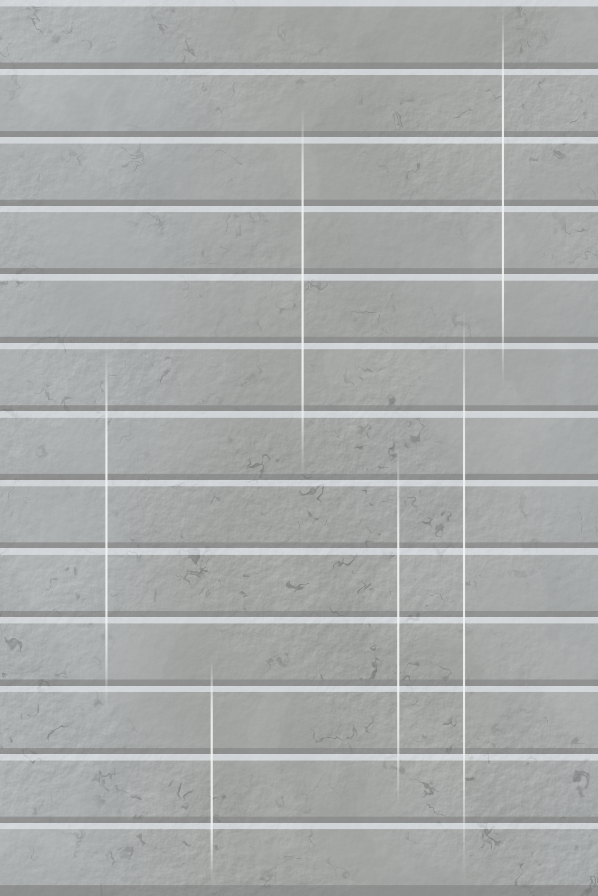
Give the GLSL for this texture, as a Shadertoy shader.

```glsl
// Grey concrete wall cut into thirteen stacked slats, each edged by a dark
// groove and a pale lip, with a few thin vertical glints that fade at the ends.
// Wear comes from gradient noise: embossed grain, trowel blotches and cracks.

const float ROWS = 13.07;            // slat pitches over the canvas height
const float LIP = 0.094;             // lip height, in pitches
const float GROOVE = 0.088;          // groove height, in pitches
const float GLINT_HALF_WIDTH = 0.0012;

const vec3 COOL_GREY = vec3(0.672, 0.688, 0.692);
const vec3 WARM_GREY = vec3(0.632, 0.640, 0.632);
const vec3 GROOVE_GREY = vec3(0.555, 0.560, 0.557);
const vec3 LIP_WHITE = vec3(0.815, 0.832, 0.845);
const vec3 GLINT_WHITE = vec3(0.95, 0.96, 0.95);

// Glints: x as a share of the width, then lower and upper end of the height
const vec3 GLINTS[6] = vec3[6](
    vec3(0.178, 0.20, 0.62), vec3(0.354, 0.01, 0.27),
    vec3(0.506, 0.46, 0.89), vec3(0.666, 0.09, 0.51),
    vec3(0.776, 0.01, 0.67), vec3(0.841, 0.56, 1.00));

vec2 randomGradient(vec2 cell) {
    vec3 q = fract(cell.xyx * vec3(0.1031, 0.1030, 0.0973));
    q += dot(q, q.yzx + 33.33);
    float angle = 6.28318 * fract((q.x + q.y) * q.z);
    return vec2(cos(angle), sin(angle));
}

float gradientNoise(vec2 p) {
    vec2 i = floor(p), f = p - i;
    vec2 u = f * f * f * (f * (f * 6.0 - 15.0) + 10.0);
    vec2 e = vec2(1.0, 0.0);
    float a = dot(randomGradient(i), f);
    float b = dot(randomGradient(i + e.xy), f - e.xy);
    float c = dot(randomGradient(i + e.yx), f - e.yx);
    float d = dot(randomGradient(i + e.xx), f - e.xx);
    return mix(mix(a, b, u.x), mix(c, d, u.x), u.y);
}

float fbm(vec2 p, int octaves) {
    float sum = 0.0, amp = 0.5;
    for (int i = 0; i < octaves; i++) {
        sum += amp * gradientNoise(p);
        p = mat2(1.6, 1.2, -1.2, 1.6) * p + 7.3;
        amp *= 0.55;
    }
    return sum;
}

// Smooth coverage of the interval lo..hi
float band(float x, float lo, float hi, float blur) {
    return smoothstep(lo - blur, lo + blur, x) - smoothstep(hi - blur, hi + blur, x);
}

// Relief lit from the upper left
float emboss(vec2 p, float scale) {
    vec2 towardLight = vec2(-0.0012, 0.0016);
    return fbm(p * scale, 4) - fbm((p + towardLight) * scale, 4);
}

// Thin broken fissures along the zero contours of warped noise
float cracks(vec2 p, float scale) {
    vec2 warp = 0.5 * vec2(fbm(p * 35.0, 3), fbm(p * 35.0 + 19.0, 3));
    float ridge = abs(fbm(p * scale + warp, 4));
    float broken = smoothstep(0.02, 0.18, fbm(p * 30.0 + 5.0, 3));
    return (1.0 - smoothstep(0.008, 0.035, ridge)) * broken;
}

// Light or dark offset added by the worn plaster
float plasterWear(vec2 p) {
    float patches = fbm(p * 4.5 + 2.7, 4);
    float lowerWall = 1.0 - smoothstep(0.25, 0.8, p.y);
    float rough = smoothstep(-0.15, 0.28, patches + 0.14 * lowerWall);
    float trowel = smoothstep(0.03, 0.09, fbm(p * vec2(6.5, 5.0) + 11.0, 5));
    float mottling = 0.035 * fbm(p * 9.0 + 31.0, 5);
    float grain = emboss(p, 75.0) * mix(0.05, 0.17, rough);
    return mottling + grain + 0.014 * trowel - 0.11 * rough * cracks(p, 17.0);
}

float glintAmount(vec2 uv, vec3 glint, float aspect, float pixel) {
    float x = (uv.x - glint.x) * aspect;
    float along = clamp((uv.y - glint.y) / (glint.z - glint.y), 0.0, 1.0);
    float fade = smoothstep(0.0, 0.9, 4.0 * along * (1.0 - along));
    return fade * band(x, -GLINT_HALF_WIDTH, GLINT_HALF_WIDTH, 0.6 * pixel);
}

void mainImage(out vec4 fragColor, in vec2 fragCoord) {
    vec2 uv = fragCoord / iResolution.xy;
    float pixel = 1.0 / iResolution.y;
    float aspect = iResolution.x * pixel;
    vec2 p = vec2(uv.x * aspect, uv.y);

    // Wall tone: cool at the left and right edges, warmer in between
    float warmth = smoothstep(0.0, 0.55, uv.x) * (1.0 - 0.4 * smoothstep(0.75, 1.0, uv.x));
    warmth += 0.9 * fbm(p * 2.5 + 4.0, 3);
    vec3 color = mix(COOL_GREY, WARM_GREY, clamp(warmth, 0.0, 1.0));

    // Slats: position counted downward, lip first and groove last
    float row = (1.0 - uv.y) * ROWS;
    float t = fract(row);
    float blur = 0.6 * pixel * ROWS;
    color += 0.012 * (0.5 - t);
    float groove = max(band(t, 1.0 - GROOVE, 1.1, blur), step(12.98, row));
    float lip = band(t, -0.1, LIP, blur) * step(row, 12.98);
    color = mix(color, GROOVE_GREY, groove);
    color = mix(color, LIP_WHITE, lip);
    color += plasterWear(p) * (1.0 - 0.45 * max(lip, groove));

    for (int i = 0; i < GLINTS.length(); i++)
        color = mix(color, GLINT_WHITE, 0.9 * glintAmount(uv, GLINTS[i], aspect, pixel));

    fragColor = vec4(clamp(color, 0.0, 1.0), 1.0);
}
```
